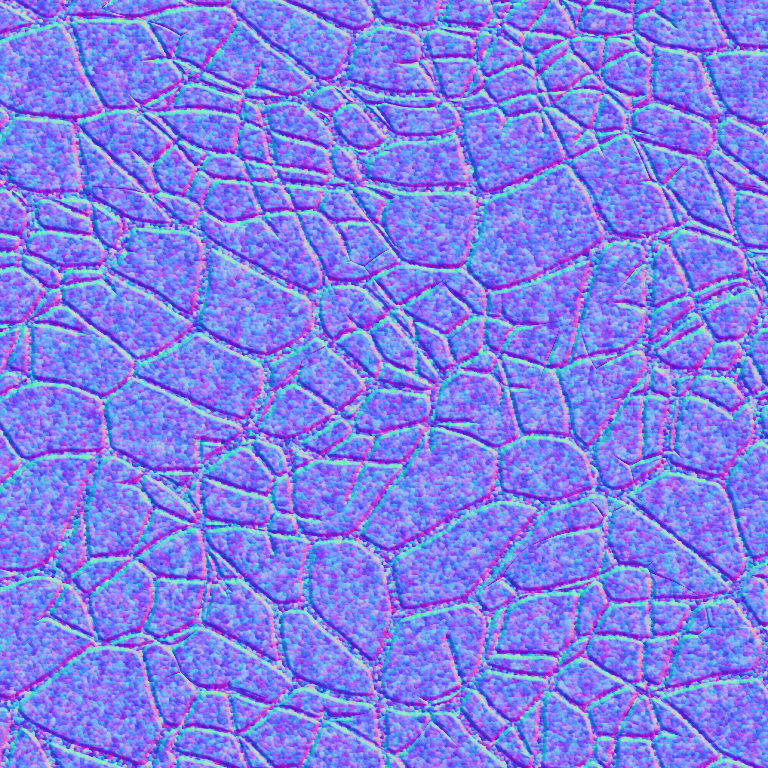
Reproduce this texture map procedurally as a Shadertoy shader.

```glsl
vec2 hash2(vec2 p) {
    return fract(sin(vec2(dot(p, vec2(127.1, 311.7)), dot(p, vec2(269.5, 183.3)))) * 43758.5);
}

// Distance to the border of a cellular pattern, with rounded corners
float borderDistance(vec2 p) {
    vec2 cell = floor(p), f = p - cell, nearCell, nearOffset;
    float best = 9.0;
    for (int y = -1; y <= 1; y++)
    for (int x = -1; x <= 1; x++) {
        vec2 c = vec2(x, y);
        vec2 offset = c + 0.05 + 0.9 * hash2(cell + c) - f;
        float dist = dot(offset, offset);
        if (dist < best) { best = dist; nearCell = c; nearOffset = offset; }
    }
    float sum = 1e-12;
    for (int y = -2; y <= 2; y++)
    for (int x = -2; x <= 2; x++) {
        vec2 c = nearCell + vec2(x, y);
        vec2 offset = c + 0.05 + 0.9 * hash2(cell + c) - f;
        vec2 between = offset - nearOffset;
        if (dot(between, between) > 1e-4)
            sum += exp(-32.0 * dot(0.5 * (nearOffset + offset), normalize(between)));
    }
    return -log(sum) / 32.0;
}

// Depth inside a stone: positive on stone, negative in the gaps
float stoneDepth(vec2 p) {
    p += 0.0014 * sin(p.yx * vec2(73.0, 61.0) + 2.0 * sin(p * 37.0));
    vec2 q = vec2(7.4 * p.x + 2.0 * p.x * p.x * p.y, 8.8 * p.y + 1.2 * pow(p.y, 4.0));
    q += 0.32 * sin(p.yx * vec2(6.3, 7.9) + vec2(1.0, 4.0));
    q += 0.13 * sin(p.yx * vec2(15.0, 13.0) + p * 8.0);

    float gapWidth = 0.0022 + 0.002 * sin(p.x * 11.0 + 3.0 * sin(p.y * 9.0));
    float large = borderDistance(q) / 9.5 - gapWidth;

    // Finer cracks open in patches and taper off between them
    float patches = sin(p.x * 13.0 + 2.0 * sin(p.y * 8.0)) + sin(p.y * 15.0 - p.x * 6.0 + 1.0);
    float small = borderDistance(q * 1.5 + 31.0) / 14.0 - 0.0008
                + 0.035 * max(0.0, patches + 0.1);
    return -log(exp(-600.0 * large) + exp(-600.0 * small)) / 600.0;
}

// Slope of a field of small, randomly tilted grains
vec2 grainSlope(vec2 p) {
    vec2 cell = floor(p), f = p - cell, sum = vec2(0);
    float total = 0.0;
    for (int y = -1; y <= 1; y++)
    for (int x = -1; x <= 1; x++) {
        vec2 c = vec2(x, y);
        vec2 offset = f - c - hash2(cell + c);
        vec2 tilt = hash2(cell + c + 57.0) - 0.5;
        float weight = exp(-8.0 * dot(offset, offset));
        sum += weight * (0.5 * offset + tilt);
        total += weight;
    }
    return sum / total;
}

void mainImage(out vec4 fragColor, in vec2 fragCoord) {
    vec2 p = fragCoord / iResolution.y;

    // Depth in canvas units, corrected for the stretched cells
    vec2 e = vec2(0.001, 0.0);
    float depth = stoneDepth(p);
    vec2 inward = vec2(stoneDepth(p + e.xy), stoneDepth(p + e.yx)) - depth;
    inward /= e.x;
    float steepness = max(length(inward), 0.5);
    depth /= steepness;
    inward /= steepness;

    // Bevelled rims, calm stone faces and rough gaps
    float bevel = smoothstep(-0.001, 0.0015, depth) * (1.0 - smoothstep(0.002, 0.0068, depth));
    float gap = 1.0 - smoothstep(-0.001, 0.003, depth);
    vec2 slope = -inward * bevel * 1.25;
    slope += grainSlope(p * 75.0) * 0.3;
    slope += grainSlope(p * 150.0 + 3.0) * 0.55;
    slope += grainSlope(p * 250.0 + 7.0) * mix(0.65, 1.7, gap);
    slope.y *= 1.15;

    fragColor = vec4(0.5 + 0.5 * normalize(vec3(slope, 1.0)), 1.0);
}
```
